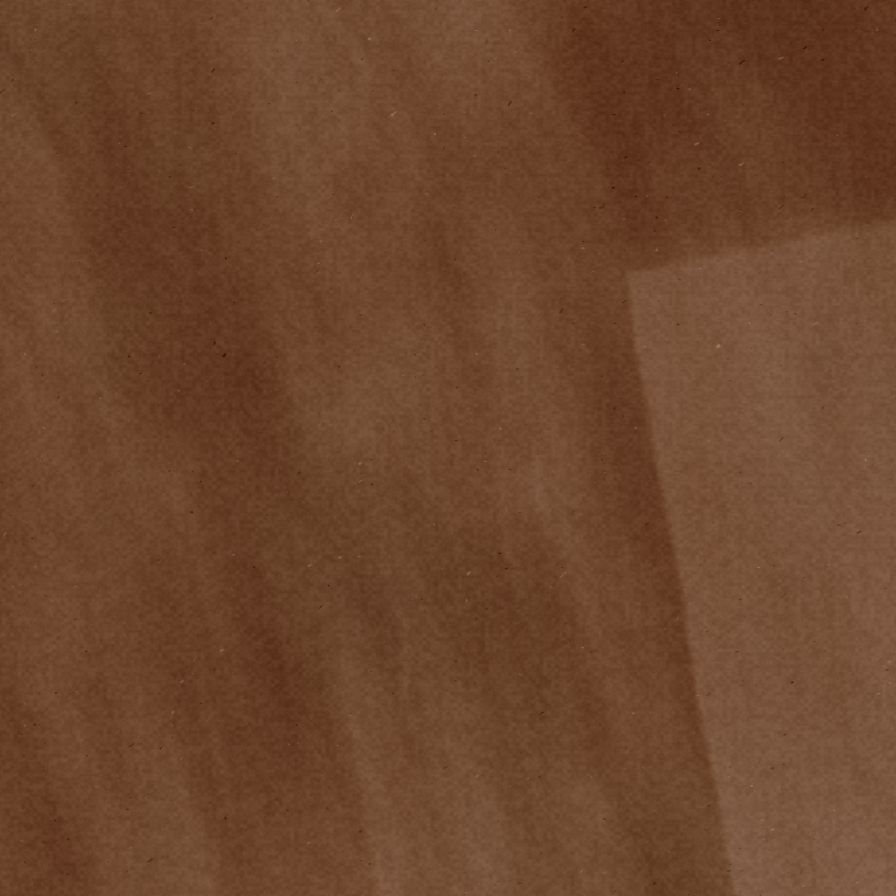
This texture is drawn by a three.js fragment shader. Its source:

```glsl
varying vec2 vUv;

float hash(vec2 p) {
  return fract(sin(dot(p, vec2(127.1, 311.7))) * 43758.5453);
}

float noise(vec2 p) {
  vec2 cell = floor(p);
  vec2 f = fract(p);
  f = f * f * (3.0 - 2.0 * f);
  return mix(mix(hash(cell), hash(cell + vec2(1.0, 0.0)), f.x),
             mix(hash(cell + vec2(0.0, 1.0)), hash(cell + vec2(1.0)), f.x), f.y);
}

float fbm(vec2 p) {
  float sum = 0.0;
  float weight = 0.5;
  for (int i = 0; i < 4; i++) {
    sum += weight * noise(p);
    p = p * 2.03 + 17.3;
    weight *= 0.5;
  }
  return sum / 0.9375;
}

// Long soft bands that lean further over toward the top
float streaks(vec2 uv) {
  float across = uv.x + 0.15 * uv.y + 0.15 * uv.y * uv.y;
  across += 0.05 * (noise(uv * vec2(6.0, 5.0)) - 0.5);
  float broad = fbm(vec2(across * 7.0, uv.y * 1.8) + 3.7);
  float narrow = fbm(vec2(across * 19.0, uv.y * 3.5) + 41.0);
  return 0.6 * (broad - 0.5) + 0.4 * (narrow - 0.5);
}

// Pale, curved smears with tapered ends
float wisps(vec2 uv) {
  float sum = 0.0;
  for (int i = 0; i < 18; i++) {
    float id = float(i);
    vec2 d = uv - vec2(hash(vec2(id, 2.3)), hash(vec2(id, 7.9)));
    float size = mix(0.03, 0.09, hash(vec2(id, 5.1)));
    float width = mix(0.005, 0.022, hash(vec2(id, 9.4)));
    d.x += 0.24 * d.y + 0.04 * (noise(vec2(uv.y * 14.0, id)) - 0.5);
    float side = d.x / (width * mix(1.5, 0.6, smoothstep(-0.004, 0.004, d.x)));
    float along = d.y / size;
    sum += exp(-side * side - along * along) * mix(0.4, 1.0, hash(vec2(id, 3.6)));
  }
  return min(sum, 1.0);
}

// Sparse uneven pits (negative) and glints (positive)
float specks(vec2 uv) {
  vec2 p = uv * 85.0 + 0.5 * noise(uv * 160.0);
  vec2 cell = floor(p);
  vec2 d = fract(p) - 0.3 - 0.4 * vec2(hash(cell + 4.0), hash(cell + 8.0));
  float radius = mix(0.1, 0.28, hash(cell + 15.0));
  float spot = 1.0 - smoothstep(0.1 * radius, radius, length(d * vec2(1.0, 1.4)));
  float kind = hash(cell + 23.0);
  return spot * hash(cell + 31.0) * (step(0.95, kind) - step(kind, 0.08));
}

void main() {
  vec2 uv = vUv;

  // Lighter leaning panel at the right, with a crisp corner
  float left = uv.x - 0.82 + 0.177 * uv.y + 0.006 * (noise(uv * 18.0) - 0.5);
  float top = 0.694 + 0.2 * (uv.x - 0.697) - uv.y;
  float panel = smoothstep(-0.006, 0.006, left) * smoothstep(-0.009, 0.009, top);
  float panelRim = panel * exp(-max(left, 0.0) * 12.0);

  // Faint fold low down, lit on its right side
  float fold = uv.x - 0.423 + 0.178 * uv.y;
  float foldLight = smoothstep(-0.006, 0.006, fold) * exp(-max(fold, 0.0) * 9.0);
  foldLight *= 1.0 - smoothstep(0.2, 0.42, uv.y);

  // Overall lightness: 0 dark, 0.5 middle, 1 light
  float tone = 0.34 - 0.36 * (uv.y - 0.5);
  tone += 2.1 * streaks(uv) * mix(1.0, 0.5, panel);
  tone += 0.8 * (fbm(uv * 4.0 + 9.0) - 0.5) * mix(1.0, 0.5, panel);
  tone += 0.5 * panel + 0.18 * panelRim + 0.25 * foldLight;
  tone -= 0.3 * smoothstep(0.58, 0.7, uv.x) * smoothstep(0.0, 0.05, -top);
  tone -= 0.2 * (1.0 - panel) * exp(-pow((left + 0.05) / 0.06, 2.0));
  tone += 0.4 * wisps(uv);
  tone = clamp(tone, -0.35, 1.2);

  vec3 darkBrown = vec3(0.395, 0.238, 0.146);
  vec3 midBrown = vec3(0.44, 0.29, 0.19);
  vec3 lightBrown = vec3(0.485, 0.34, 0.25);
  vec3 color = tone < 0.5 ? mix(darkBrown, midBrown, tone * 2.0)
                          : mix(midBrown, lightBrown, tone * 2.0 - 1.0);

  // Slightly redder and greener drifts
  color += vec3(0.012, -0.004, -0.004) * (fbm(uv * vec2(5.0, 3.0) + 60.0) - 0.5);

  // Leathery mottling and fine grain
  float grain = 0.65 * noise(uv * 230.0) + 0.35 * noise(uv * 430.0 + 5.0) - 0.5;
  float mottle = noise(uv * vec2(90.0, 75.0) + 33.0) - 0.5;
  color += 0.075 * grain + 0.016 * mottle + 0.13 * specks(uv);

  gl_FragColor = vec4(color, 1.0);
}
```
